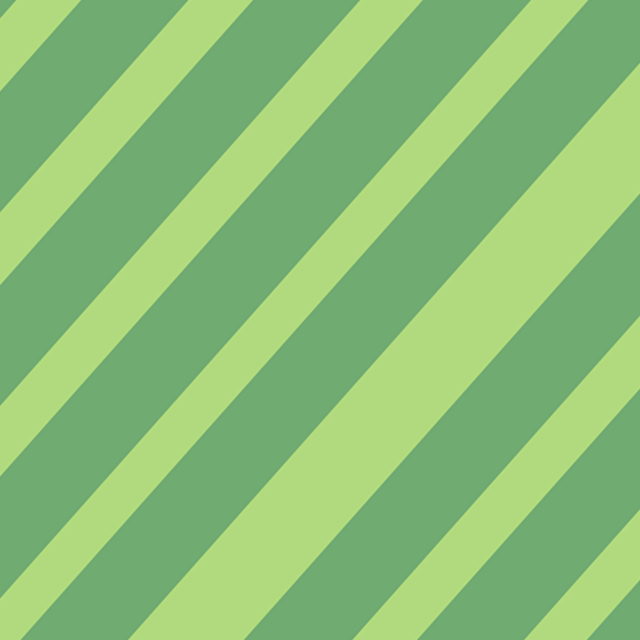
Write a WebGL 2 fragment shader that draws this pattern.

```glsl
#version 300 es
precision highp float;

#define SLANT 0.8873        // sideways shift per unit of height
#define FIRST_CENTER 0.0762 // center of the first stripe along the top
#define PITCH 0.2691        // spacing of narrow stripes
#define PITCH_DRIFT 0.00033 // spacing lost along a group
#define STRIPE_WIDTH 0.1014
#define WIDTH_DRIFT 0.00044 // width lost along a group
#define WIDE_CENTER 1.1777  // the wide stripe that joins two groups
#define WIDE_WIDTH 0.1810
#define GROUP_PERIOD 1.1433
#define STRIPE_COUNT 7
#define EDGE_SOFTNESS 0.0018
#define RIM_WIDTH 0.005

uniform vec2 u_resolution;
out vec4 fragColor;

const vec3 DARK_GREEN = vec3(0.44, 0.67, 0.445);
const vec3 DARK_RIM = vec3(0.425, 0.652, 0.442);
const vec3 LIGHT_GREEN = vec3(0.69, 0.855, 0.49);
const vec3 LIGHT_RIM = vec3(0.71, 0.873, 0.49);

// Signed distance along the top edge, positive inside a stripe
float stripeDistance(float across, int index) {
    int group = (index - 1) / 4;
    int place = index - 4 * group;
    float i = float(place);
    float cube = i * i * i;
    float center = FIRST_CENTER + PITCH * i - PITCH_DRIFT * cube;
    float width = STRIPE_WIDTH - WIDTH_DRIFT * cube;
    if (place == 4) {
        center = WIDE_CENTER;
        width = WIDE_WIDTH;
    }
    center += GROUP_PERIOD * float(group);
    return 0.5 * width - abs(across - center);
}

void main() {
    vec2 uv = gl_FragCoord.xy / u_resolution;
    float across = uv.x + SLANT * (1.0 - uv.y);

    // Union of all stripes
    float dist = -10.0;
    for (int n = 0; n < STRIPE_COUNT; n++) {
        dist = max(dist, stripeDistance(across, n));
    }
    dist *= inversesqrt(1.0 + SLANT * SLANT);

    // Faint contrast rim on both sides of each edge
    float rim = 1.0 - smoothstep(0.4 * RIM_WIDTH, RIM_WIDTH, abs(dist));
    vec3 ground = mix(DARK_GREEN, DARK_RIM, rim);
    vec3 stripe = mix(LIGHT_GREEN, LIGHT_RIM, rim);

    // Soft edge, never thinner than a pixel
    float soft = max(EDGE_SOFTNESS, 0.7 / min(u_resolution.x, u_resolution.y));
    fragColor = vec4(mix(ground, stripe, smoothstep(-soft, soft, dist)), 1.0);
}
```
